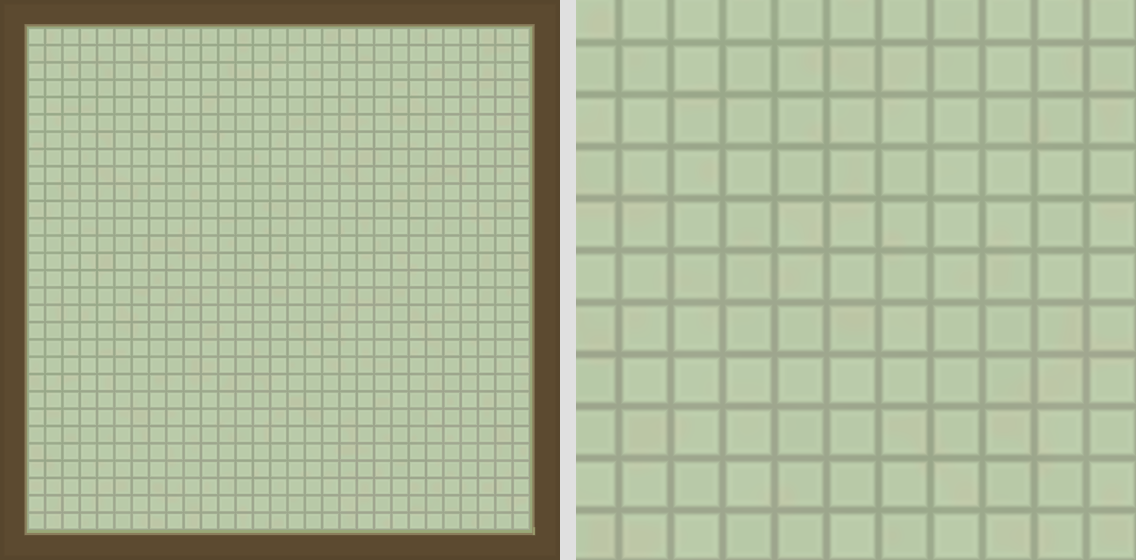
Left, the full canvas; right, a detail of the centre.
Reproduce this pattern procedurally as a three.js fragment shader.

```glsl
// A pale green board of 29 by 29 small square tiles in a plain brown frame.
// Grout comes from the distance to the nearest cell edge, the frame and its
// rim from box distances, and the faint staining from smooth value noise.
varying vec2 vUv;

float hash(vec2 p) {
  vec3 q = fract(p.xyx * 0.1031);
  q += dot(q, q.yzx + 33.33);
  return fract((q.x + q.y) * q.z);
}

float noise(vec2 p) {
  vec2 i = floor(p);
  vec2 f = fract(p);
  f *= f * (3.0 - 2.0 * f);
  return mix(mix(hash(i), hash(i + vec2(1.0, 0.0)), f.x),
             mix(hash(i + vec2(0.0, 1.0)), hash(i + 1.0), f.x), f.y);
}

// Signed distance to a box, with square corners; negative inside.
float box(vec2 p, vec2 center, vec2 halfSize) {
  vec2 q = abs(p - center) - halfSize;
  return max(q.x, q.y);
}

// Soft coverage of the region where the distance d is negative.
float cover(float d) {
  return 1.0 - smoothstep(-0.0012, 0.0012, d);
}

vec3 tiles(vec2 uv) {
  float pitch = 0.03092;
  vec2 cell = (uv - vec2(0.0496, 0.0538)) / pitch;
  vec2 toEdge = abs(fract(cell - 0.5) - 0.5) * pitch;
  float stain = noise(uv * 46.0);
  float patches = noise(uv * 11.0 + 7.0);

  // Tile face: slight tone per tile, warm blotches, paler bevel.
  vec3 face = mix(vec3(0.725, 0.792, 0.66), vec3(0.742, 0.777, 0.65),
                  smoothstep(0.55, 0.95, stain));
  face += 0.012 * (hash(floor(cell)) - 0.5);
  float inset = min(toEdge.x, toEdge.y);
  face += 0.016 * smoothstep(0.003, 0.0045, inset)
                * (1.0 - smoothstep(0.0045, 0.0075, inset));

  // Grout: greener towards the upper left, greyer elsewhere, uneven strength.
  float grey = 0.5 + 0.5 * (uv.x - uv.y) + 0.7 * (patches - 0.4);
  vec3 grout = mix(vec3(0.585, 0.655, 0.525), vec3(0.62, 0.64, 0.555),
                   clamp(grey, 0.0, 1.0));
  vec2 line = 1.0 - smoothstep(0.0008, 0.0037, toEdge);
  float strength = 0.84 + 0.16 * noise(uv * 32.0 + 19.0);
  return mix(face, grout, max(line.x, line.y) * strength);
}

void main() {
  // Frame, a little darker along the outside.
  float border = box(vUv, vec2(0.5), vec2(0.5));
  vec3 color = mix(vec3(0.36, 0.292, 0.188), vec3(0.343, 0.275, 0.176),
                   smoothstep(-0.010, -0.006, border));

  // Tan rim with a green inner edge, wider at the right and bottom.
  float rim = box(vUv, vec2(0.4992, 0.5006), vec2(0.4554, 0.4562));
  color = mix(color, vec3(0.54, 0.49, 0.36), cover(rim));
  color = mix(color, vec3(0.60, 0.66, 0.47), cover(rim + 0.004));

  // Small pale chip at the lower right corner.
  float chip = box(vUv, vec2(0.9537, 0.0515), vec2(0.002, 0.007));
  color = mix(color, vec3(0.62, 0.63, 0.44), 0.8 * cover(chip));

  float board = box(vUv, vec2(0.498, 0.5022), vec2(0.4486));
  color = mix(color, tiles(vUv), cover(board));
  gl_FragColor = vec4(color, 1.0);
}
```
